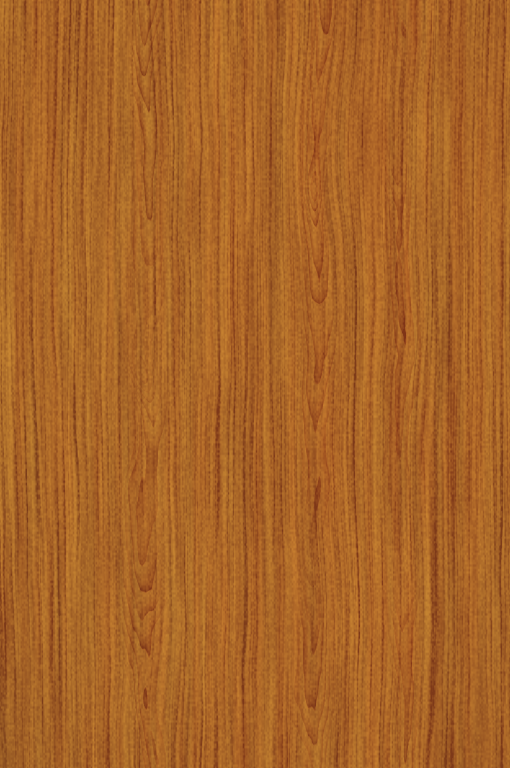
A WebGL 2 fragment shader for this texture:

```glsl
#version 300 es
precision highp float;
// Warm brown veneer: dense, fine, broken upright grain over gritty fibres,
// crossed by three upright bands of nested flame figure with a few knots.
// Built from stretched value noise and warped, asymmetric ring profiles.

uniform vec2 u_resolution;
out vec4 fragColor;

// Lengths are fractions of the canvas height.
const vec3 DARK_WOOD = vec3(0.49, 0.23, 0.10);
const vec3 LIGHT_WOOD = vec3(0.765, 0.50, 0.187);
const vec3 RED_SHIFT = vec3(0.008, -0.026, -0.010);
const float BASE_TONE = 0.755;
const int LINE_LAYERS = 3;
const vec3 LINE_DENSITY = vec3(82.0, 131.0, 197.0);   // lines per unit
const vec3 LINE_DEPTH = vec3(0.46, 0.46, 0.34);
const float FIBRE_DEPTH = 0.66;
const float SPECKLE_DEPTH = 0.28;
const float FLAME_DEPTH = 0.52;
const float FLAME_CURVE = 1.7;      // rings from the tip to the band's side
const float VIGNETTE = 0.10;

// Flame bands: centre x, half width, knot y (negative: none), rings per unit
const int BAND_COUNT = 3;
const vec4 BANDS[BAND_COUNT] = vec4[](
    vec4(0.193, 0.023, 0.51, 13.0),
    vec4(0.412, 0.017, 0.75, 11.0),
    vec4(0.524, 0.022, -1.0, 6.5));

float hash(ivec2 cell) {
    uvec2 k = uvec2(cell) * uvec2(1597334673u, 3812015801u);
    uint h = (k.x ^ k.y) * 1597334673u;
    h = (h ^ (h >> 15u)) * 2246822519u;
    h ^= h >> 13u;
    return float(h >> 8u) / 16777216.0;
}

float noise(vec2 p) {
    ivec2 i = ivec2(floor(p));
    vec2 f = fract(p);
    f = f * f * (3.0 - 2.0 * f);
    return mix(mix(hash(i), hash(i + ivec2(1, 0)), f.x),
               mix(hash(i + ivec2(0, 1)), hash(i + ivec2(1, 1)), f.x), f.y);
}

float signedNoise(vec2 p) { return 2.0 * noise(p) - 1.0; }

// Stretched fibres, finer ones being shorter; roughly -0.5 to 0.5
float fibres(vec2 p) {
    float sum = 0.22 * noise(vec2(p.x * 75.0, p.y * 1.8));
    sum += 0.30 * noise(vec2(p.x * 158.0 + 7.0, p.y * 4.0));
    sum += 0.48 * noise(vec2(p.x * 310.0 + 3.0, p.y * 11.0));
    return sum - 0.5;
}

// Thin upright lines that fade in and out along their length
float growthLines(vec2 p, float density, float seed) {
    float ring = p.x * density + 0.7 * signedNoise(vec2(p.x * density * 0.35, p.y * 1.3 + seed));
    ring += 0.25 * signedNoise(vec2(p.x * 40.0 + seed, p.y * 8.0));
    float id = floor(ring);
    float f = ring - id;
    float strength = 0.25 + 0.75 * hash(ivec2(int(id), int(seed)));
    strength *= smoothstep(0.12, 0.85, noise(vec2(id * 7.3 + seed, p.y * 5.0)));
    float edge = clamp(density / u_resolution.y, 0.15, 0.4);
    float rise = smoothstep(0.38, 0.84, f);
    return strength * rise * (1.0 - smoothstep(1.0 - edge, 1.0, f));
}

// Nested, lopsided U-shaped rings; returns darkness, redness and coverage
vec3 flameBand(vec2 p, vec4 band, float seed) {
    float centre = band.x + 0.010 * signedNoise(vec2(seed, p.y * 4.0));
    float halfWidth = band.y * (0.55 + 0.9 * noise(vec2(seed + 9.0, p.y * 5.0)));
    float u = (p.x - centre) / halfWidth;
    u += 0.40 * signedNoise(vec2(p.x * 30.0, p.y * 11.0 + seed));

    float lean = 0.9 * signedNoise(vec2(seed + 2.0, p.y * 3.0));
    float ring = p.y * band.w - FLAME_CURVE * (sqrt(1.0 + 4.0 * u * u) - 1.0) + lean * u;
    ring += 1.1 * signedNoise(vec2(seed + 4.0, p.y * 7.0));
    ring += 0.35 * signedNoise(vec2(p.x * 60.0 + seed, p.y * 22.0));
    ring += 0.15 * signedNoise(vec2(p.x * 180.0 + seed, p.y * 45.0));
    vec2 knot = vec2(u / 0.65, (p.y - band.z) / 0.03);
    ring += 2.2 * exp(-dot(knot, knot));

    float f = fract(ring);
    float edge = clamp(fwidth(ring), 0.06, 0.4);
    float dark = smoothstep(0.0, edge, f) * exp(-5.0 * f);
    dark *= 0.35 + 1.2 * noise(vec2(floor(ring) * 5.7 + u, seed + p.y * 9.0));
    float cover = 1.0 - smoothstep(0.45, 1.40, abs(u));
    cover *= smoothstep(0.15, 0.55, noise(vec2(seed + 21.0, p.y * 3.5)) + 0.15);
    float red = 1.0 - smoothstep(0.1, 0.9, f);
    return vec3(dark, red, cover);
}

void main() {
    vec2 p = gl_FragCoord.xy / u_resolution.y;
    vec2 uv = gl_FragCoord.xy / u_resolution;

    // Slow drift of the grain, with a stronger bend beside each band
    vec2 grain = p;
    grain.x += 0.005 * signedNoise(vec2(p.x * 7.0, p.y * 1.6));
    grain.x += 0.0012 * signedNoise(vec2(p.x * 30.0, p.y * 16.0));
    vec3 flame = vec3(0.0);
    for (int i = 0; i < BAND_COUNT; i++) {
        float seed = 13.0 + 31.0 * float(i);
        float offset = (p.x - BANDS[i].x - 0.01) / 0.05;
        grain.x += 0.009 * exp(-offset * offset) * signedNoise(vec2(seed, p.y * 5.0));
        vec3 layer = flameBand(p, BANDS[i], seed);
        flame += vec3(layer.xy * layer.z, layer.z);
    }

    // Tone: broad streaks, growth lines, flames, then fibres and speckle
    float lines = 0.0;
    for (int i = 0; i < LINE_LAYERS; i++)
        lines += LINE_DEPTH[i] * growthLines(grain, LINE_DENSITY[i], 3.0 + 44.0 * float(i));
    float grit = noise(p * vec2(470.0, 330.0));
    float tone = BASE_TONE + 0.12 * (noise(vec2(grain.x * 17.0, p.y * 0.9)) - 0.5);
    tone -= lines * (1.0 - 0.5 * flame.z) * (0.7 + 0.6 * grit);
    tone -= FLAME_DEPTH * flame.x + 0.05 * flame.y;
    tone += FIBRE_DEPTH * fibres(grain) * (1.0 - 0.3 * flame.z);
    tone += SPECKLE_DEPTH * (0.5 - grit);
    vec2 fromCentre = uv - 0.5;
    tone -= VIGNETTE * smoothstep(0.1, 0.5, dot(fromCentre, fromCentre));

    // Colour: tone ramp with a gentle drift towards red
    float red = 0.35 * signedNoise(vec2(grain.x * 16.0, p.y * 1.3 + 5.0)) + 0.6 * flame.y;
    red += 0.5 * signedNoise(vec2(grain.x * 110.0, p.y * 5.0));
    vec3 colour = mix(DARK_WOOD, LIGHT_WOOD, clamp(tone, 0.0, 1.1));
    fragColor = vec4(colour + RED_SHIFT * red, 1.0);
}
```
